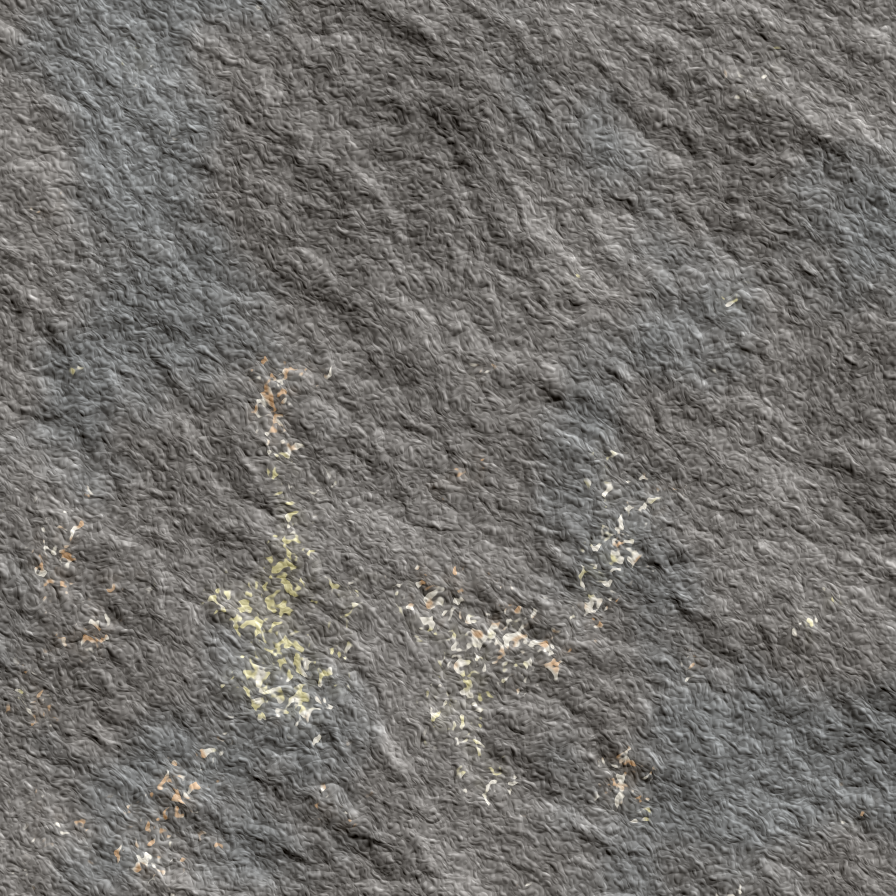
Write a WebGL 1 fragment shader that draws this texture.

```glsl
precision highp float;

// Weathered grey rock with a slanting grain and scattered lichen crusts.
// Creased, stretched gradient noise forms a relief that is lit across the
// grain; broad noise tints the stone and gathers pale flecks into patches.

uniform vec2 u_resolution;

const float GRAIN_ANGLE = -0.65;
const vec2 LIGHT_DIR = vec2(0.5, 0.866);
const vec3 STONE = vec3(0.440, 0.427, 0.413);
const vec3 COOL_TINT = vec3(0.965, 1.0, 1.025);
const vec3 CREAM = vec3(0.90, 0.88, 0.83);
const vec3 YELLOW = vec3(0.82, 0.79, 0.60);
const vec3 ORANGE = vec3(0.78, 0.64, 0.50);

float hash(vec2 cell) {
  vec3 q = fract(cell.xyx * 0.1031);
  q += dot(q, q.yzx + 33.33);
  return fract((q.x + q.y) * q.z);
}

// Coordinates along and across a direction.
vec2 rotate(vec2 p, float angle) {
  float c = cos(angle), s = sin(angle);
  return vec2(c * p.x + s * p.y, c * p.y - s * p.x);
}

float cornerSlope(vec2 cell, vec2 offset) {
  float angle = 6.2832 * hash(cell);
  return dot(vec2(cos(angle), sin(angle)), offset);
}

float gradientNoise(vec2 p) {
  vec2 cell = floor(p), f = fract(p);
  vec2 w = f * f * f * (f * (f * 6.0 - 15.0) + 10.0);
  vec2 e = vec2(1.0, 0.0);
  float low = mix(cornerSlope(cell, f), cornerSlope(cell + e.xy, f - e.xy), w.x);
  float high = mix(cornerSlope(cell + e.yx, f - e.yx), cornerSlope(cell + e.xx, f - e.xx), w.x);
  return mix(low, high, w.y);
}

vec2 noisePair(vec2 p) {
  return vec2(gradientNoise(p), gradientNoise(p + 23.0));
}

float fbm(vec2 p) {
  float sum = 0.0, amplitude = 1.0;
  for (int i = 0; i < 4; i++) {
    sum += amplitude * gradientNoise(p);
    p = rotate(p, 0.6) * 2.03 + 17.3;
    amplitude *= 0.5;
  }
  return sum;
}

// Rock height: creased octaves, the coarse ones stretched most along the grain.
float relief(vec2 p) {
  float height = 0.0, amplitude = 0.038, frequency = 11.0, stretch = 0.5;
  for (int i = 0; i < 5; i++) {
    float turn = 0.4 * sin(float(i) * 2.4);
    vec2 q = rotate(p, GRAIN_ANGLE + turn) * vec2(stretch, 1.0);
    float n = gradientNoise(q * frequency + float(i) * 31.7);
    height += amplitude * (0.5 * n + abs(n));
    amplitude *= 0.61;
    frequency *= 2.0;
    stretch += 0.05;
  }
  return height;
}

float slopeLight(vec2 p, float stepSize) {
  return (relief(p) - relief(p + LIGHT_DIR * stepSize)) / stepSize;
}

// Soft patches, most frequent in the lower middle.
float lichenPatch(vec2 p) {
  vec2 d = (p - vec2(0.42, 0.26)) / vec2(0.38, 0.26);
  float bias = exp(-dot(d, d));
  return smoothstep(-0.05, 0.5, fbm(p * 8.0 + 41.0) - 0.42 + 0.6 * bias);
}

float lichenFlecks(vec2 p, float coverage) {
  vec2 q = rotate(p, 0.4) * 62.0;
  float crust = gradientNoise(q) + 0.9 * gradientNoise(q * 2.4 + 9.0);
  return smoothstep(0.0, 0.3, crust - 0.5 + 0.5 * coverage)
       * smoothstep(0.0, 0.25, coverage);
}

vec3 lichenColor(vec2 p) {
  float hue = gradientNoise(p * 5.0 + 63.0) + 0.8 * gradientNoise(p * 60.0 + 5.0);
  vec3 color = mix(CREAM, YELLOW, smoothstep(0.05, 0.4, hue));
  return mix(color, ORANGE, smoothstep(0.12, 0.45, -hue));
}

void main() {
  vec2 p = gl_FragCoord.xy / min(u_resolution.x, u_resolution.y);
  vec2 bend = noisePair(p * 5.0);
  vec2 jitter = noisePair(p * 45.0 + 11.0);
  vec2 rockPos = p + 0.02 * bend + 0.005 * jitter;
  vec2 grainPos = rotate(rockPos, GRAIN_ANGLE) * vec2(0.55, 1.0);

  // Stone: relief light, broad mottling and fine mineral grain.
  float light = 0.097 * slopeLight(rockPos, 0.0014);
  float mottling = 0.12 * fbm(grainPos * 6.0 + 3.0);
  float mineral = 0.14 * gradientNoise(p * 190.0) + 0.09 * gradientNoise(grainPos * 75.0);
  float shade = light + mottling + mineral;
  float coolness = smoothstep(0.0, 0.5, fbm(p * 3.2 + 77.0));
  vec3 color = (STONE + shade) * mix(vec3(1.0), COOL_TINT, coolness);

  // Lichen: a faint bloom under crisp flecks.
  float coverage = lichenPatch(p);
  float flecks = lichenFlecks(p + 0.006 * jitter, coverage);
  vec3 crust = lichenColor(p);
  color = mix(color, crust + shade, 0.1 * coverage);
  color = mix(color, crust + 0.9 * shade, 0.88 * flecks);

  gl_FragColor = vec4(clamp(color, 0.0, 1.0), 1.0);
}
```
